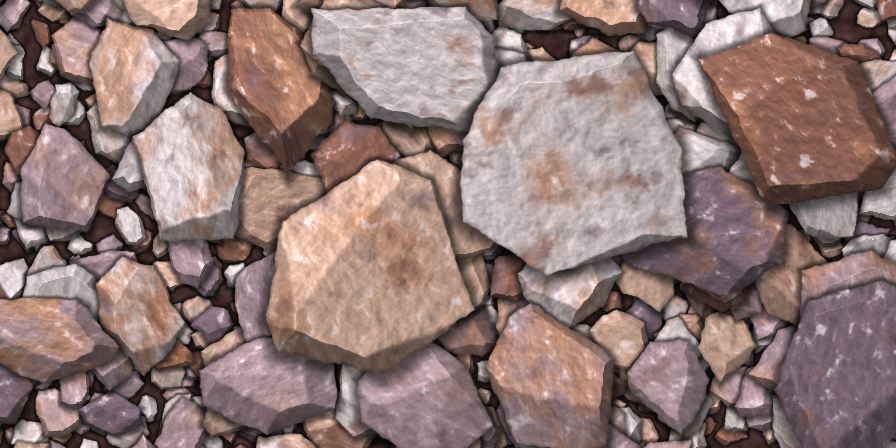
Reproduce this texture procedurally as a Shadertoy shader.

```glsl
const float TAU = 6.28318;
const int LAYERS = 6;
const int FACETS = 7;

const vec3 PALE  = vec3(0.80, 0.75, 0.76);
const vec3 MAUVE = vec3(0.65, 0.55, 0.58);
const vec3 TAN   = vec3(0.78, 0.64, 0.57);
const vec3 PLUM  = vec3(0.48, 0.40, 0.45);
const vec3 BROWN = vec3(0.52, 0.36, 0.31);
const vec3 RUST  = vec3(0.68, 0.46, 0.34);
const vec3 GAP   = vec3(0.24, 0.16, 0.155);
const vec3 LIGHT = vec3(-0.31, 0.50, 0.81);

struct Rock {
    float edge;    // distance inside the outline, negative outside
    vec2 gradient; // slope of the visible facet
};

vec2 hash22(vec2 p) {
    vec3 q = fract(p.xyx * vec3(0.1031, 0.1030, 0.0973));
    q += dot(q, q.yzx + 33.33);
    return fract((q.xx + q.yz) * q.zy);
}

float corner(vec2 cell, vec2 offset) {
    return dot(hash22(cell) * 2.0 - 1.0, offset);
}

float gradientNoise(vec2 p) {
    vec2 i = floor(p), f = p - i;
    vec2 u = f * f * f * (f * (f * 6.0 - 15.0) + 10.0);
    vec2 e = vec2(1.0, 0.0);
    return mix(mix(corner(i, f), corner(i + e, f - e), u.x),
               mix(corner(i + e.yx, f - e.yx), corner(i + 1.0, f - 1.0), u.x), u.y);
}

float fbm(vec2 p) {
    float sum = 0.0, amplitude = 0.6;
    for (int i = 0; i < 4; i++) {
        sum += amplitude * gradientNoise(p);
        p = mat2(1.6, 1.2, -1.2, 1.6) * p + 7.3;
        amplitude *= 0.55;
    }
    return sum;
}

// Convex stone: a tilted top cut by randomly sloped side planes
Rock carveRock(vec2 q, vec2 seed, float radius) {
    vec2 tilt = (hash22(seed + 3.7) - 0.5) * 0.7;
    float height = radius * 0.34 + dot(tilt, q);
    Rock rock = Rock(radius, tilt);
    for (int i = 0; i < FACETS; i++) {
        vec2 rnd = hash22(seed + float(i) * 17.3 + 5.1);
        float angle = TAU * (float(i) + 0.8 * rnd.x) / float(FACETS);
        float slope = mix(0.5, 3.2, fract(rnd.x * 7.0 + rnd.y * 5.0));
        vec2 dir = vec2(cos(angle), sin(angle));
        float inset = radius * mix(0.68, 1.0, rnd.y) - dot(q, dir);
        float plane = inset * slope;
        float soft = radius * 0.035;
        rock.gradient = mix(rock.gradient, -dir * slope, smoothstep(-soft, soft, height - plane));
        height = min(height, plane);
        rock.edge = min(rock.edge, inset);
    }
    return rock;
}

// Mineral body with rusty stains, dark blotches, pale flecks and grain
vec3 stoneColor(vec2 uv, vec2 pick) {
    float patches = fbm(uv * 6.0);
    float blotches = fbm(uv * 12.0 + 40.0);
    float grain = fbm(uv * 24.0 + 90.0);
    float relief = grain - fbm(uv * 24.0 + 90.0 + vec2(-0.10, 0.16));
    vec3 body = pick.x < 0.34 ? PALE : pick.x < 0.58 ? MAUVE : pick.x < 0.78 ? TAN
              : pick.x < 0.89 ? PLUM : BROWN;
    vec3 stain = mix(RUST, TAN, fract(pick.y * 9.0));
    vec3 dark = mix(PLUM, BROWN, smoothstep(-0.2, 0.25, patches));
    vec3 color = mix(body, stain, 0.85 * smoothstep(-0.05, 0.35, patches + (pick.y - 0.6) * 0.5));
    color = mix(color, dark, 0.65 * smoothstep(0.06, 0.36, blotches));
    color = mix(color, PALE, 0.7 * smoothstep(0.12, 0.40, grain - 0.5 * blotches));
    return color * (1.0 + 0.30 * grain + 0.40 * relief);
}

// One jittered grid of stones laid over what is already there
vec3 layRocks(vec3 color, vec2 p, float size, float density, float salt, float pixel) {
    vec2 home = floor(p / size);
    for (int k = 0; k < 9; k++) {
        vec2 cell = home + vec2(k % 3 - 1, k / 3 - 1);
        vec2 seed = cell + salt;
        vec2 shape = hash22(seed + 0.4), pick = hash22(seed + 61.2);
        if (hash22(seed + 29.6).x > density) continue;

        vec2 center = (cell + 0.5 + 0.6 * (hash22(seed + 11.9) - 0.5)) * size;
        float c = cos(shape.x * TAU), s = sin(shape.x * TAU);
        float squash = mix(1.0, 1.7, shape.y);
        mat2 toRock = mat2(c, -s * squash, s, c * squash);
        vec2 q = toRock * (p - center);
        Rock rock = carveRock(q, seed, size * mix(0.44, 0.58, pick.y));

        // Contact shadow, wider below the stone
        float below = 0.5 - 0.5 * normalize(p - center + 1e-5).y;
        float reach = size * mix(0.02, 0.08, below) + 0.008;
        color *= mix(0.42, 1.0, smoothstep(0.0, reach, -rock.edge));

        if (rock.edge > -pixel) {
            vec3 normal = normalize(vec3(-rock.gradient * toRock, 1.0));
            float shade = 0.50 + 0.70 * max(dot(normal, LIGHT), 0.0);
            shade *= mix(0.84, 1.0, smoothstep(0.0, 0.010, rock.edge));
            vec3 stone = stoneColor(q + seed * 7.0, pick) * shade;
            color = mix(color, stone, smoothstep(-pixel, pixel, rock.edge));
        }
    }
    return color;
}

void mainImage(out vec4 fragColor, in vec2 fragCoord) {
    vec2 p = fragCoord / iResolution.y;
    float pixel = 1.0 / iResolution.y;

    // Chipped, slightly wavy outlines
    vec2 chips = vec2(fbm(p * 14.0), fbm(p * 14.0 + 31.0));
    vec2 warped = p + 0.018 * chips;

    // Small stones first, the large slabs on top
    vec3 color = GAP * (1.0 + fbm(p * 30.0));
    for (int i = 0; i < LAYERS; i++) {
        float level = float(i);
        float size = 0.07 * pow(1.5, level);
        float density = mix(1.0, 0.66, level / float(LAYERS - 1));
        color = layRocks(color, warped, size, density, 43.0 + level * 37.0, pixel);
    }
    fragColor = vec4(clamp(color, 0.0, 1.0), 1.0);
}
```
